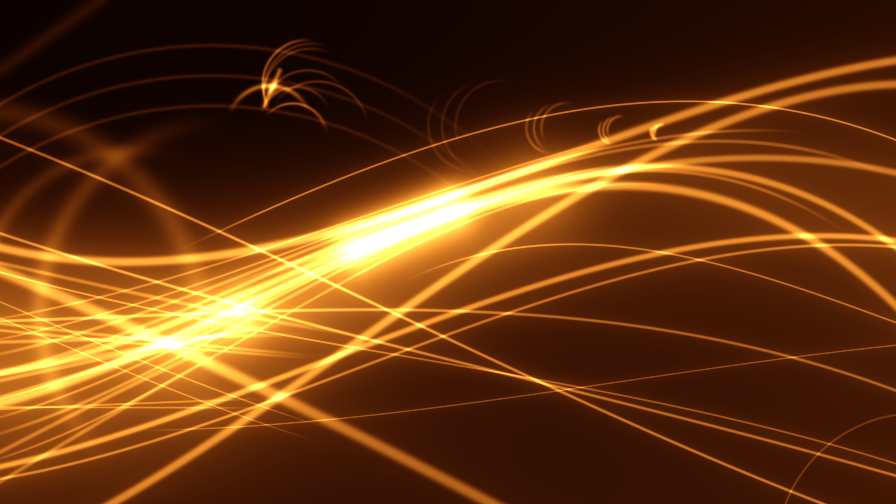
Write a Shadertoy shader that draws this background.

```glsl
// Glowing golden light strands sweeping in a wave across a dark amber haze.

float hash(float n) { return fract(sin(n * 127.1) * 43758.5453); }

// Cubic through four heights spaced evenly across the canvas.
float wave(float u, vec4 h) {
    float t = 3.0 * u, a = t - 1.0, b = t - 2.0, c = t - 3.0;
    return dot(h, vec4(-a * b * c / 6.0, t * b * c / 2.0, -t * a * c / 2.0, t * a * b / 6.0));
}

float gauss(float d, float w) { return exp(-d * d / (w * w)); }

float segment(vec2 p, vec2 a, vec2 b) {
    vec2 d = b - a;
    return length(p - a - d * clamp(dot(p - a, d) / dot(d, d), 0.0, 1.0));
}

// Light of one strand: bright core with a soft halo, visible inside the span.
float strand(vec2 p, vec4 h, float width, float light, vec2 span) {
    float aspect = iResolution.x / iResolution.y, u = p.x / aspect;
    float y = wave(u, h);
    float slope = (wave(u + 0.005, h) - y) / (0.005 * aspect);
    float d = abs(p.y - y) / sqrt(1.0 + slope * slope);
    float w = max(width, 0.8 / iResolution.y);
    float core = exp(-pow(d / w, 3.0));
    float halo = 0.16 * exp(-d / (0.008 + 2.5 * width));
    float fade = smoothstep(span.x - 0.06, span.x + 0.06, u)
               * (1.0 - smoothstep(span.y - 0.06, span.y + 0.06, u));
    return light * fade * (core + halo);
}

// Part of a ring, brightest toward the given angle.
float arc(vec2 p, vec2 center, float radius, float angle, float width) {
    vec2 q = p - center;
    float facing = dot(q, vec2(cos(angle), sin(angle))) / max(length(q), 1e-4);
    return gauss(length(q) - radius, max(width, 0.7 / iResolution.y)) * smoothstep(0.3, 0.95, facing);
}

void mainImage(out vec4 fragColor, in vec2 fragCoord) {
    vec2 p = fragCoord / iResolution.y;
    float u = fragCoord.x / iResolution.x;
    vec2 all = vec2(-1.0, 2.0);

    // Haze: dark base, warm lower half, wave-shaped glow and bright left side
    float ridge = p.y - wave(u, vec4(0.36, 0.46, 0.6, 0.59));
    float heat = 0.05 + 0.1 * smoothstep(0.85, 0.3, p.y) + 0.1 * u * u;
    heat += 0.19 * gauss(ridge, 0.2);
    heat += 0.34 * gauss(p.x, 0.6) * gauss(p.y - 0.25, 0.27);

    // Hot trunk
    heat += 0.38 * gauss(segment(p, vec2(0.38, 0.32), vec2(1.05, 0.61)), 0.11);
    heat += 0.9 * gauss(segment(p, vec2(0.71, 0.51), vec2(0.89, 0.585)), 0.05);
    heat += 0.5 * gauss(length(p - vec2(0.475, 0.38)), 0.05);

    // Broad strands of the wave
    heat += strand(p, vec4(0.509, 0.523, 0.713, 0.88), 0.009, 0.55, all);
    heat += strand(p, vec4(0.20, 0.444, 0.63, 0.394), 0.009, 0.5, all);
    heat += strand(p, vec4(0.26, 0.463, 0.66, 0.51), 0.007, 0.45, all);
    heat += strand(p, vec4(0.305, 0.48, 0.653, 0.657), 0.007, 0.4, vec2(0.3, 2.0));
    heat += strand(p, vec4(-0.11, 0.24, 0.634, 0.833), 0.009, 0.5, all);
    heat += strand(p, vec4(0.074, 0.264, 0.468, 0.523), 0.006, 0.5, all);
    heat += strand(p, vec4(0.463, 0.194, -0.11, -0.435), 0.012, 0.45, all);

    // Fine strands
    heat += strand(p, vec4(0.33, 0.611, 0.787, 0.722), 0.002, 0.5, vec2(0.25, 2.0));
    heat += strand(p, vec4(0.05, 0.225, 0.435, 0.51), 0.003, 0.4, all);
    heat += strand(p, vec4(-0.62, 0.305, 0.514, 0.36), 0.002, 0.4, vec2(0.5, 2.0));
    heat += strand(p, vec4(0.363, 0.384, 0.363, 0.225), 0.003, 0.4, all);
    heat += strand(p, vec4(0.727, 0.468, 0.19, -0.053), 0.003, 0.5, all);
    heat += strand(p, vec4(0.537, 0.363, 0.213, 0.056), 0.003, 0.45, all);
    heat += strand(p, vec4(0.46, 0.33, 0.225, 0.08), 0.002, 0.35, all);
    heat += strand(p, vec4(0.155, 0.162, 0.236, 0.315), 0.0015, 0.3, vec2(0.2, 2.0));

    // Bundle following the trunk, opening out to the right
    for (float i = 0.0; i < 8.0; i++) {
        float k = i / 7.0, r = hash(i + 3.0);
        vec4 h = mix(vec4(0.1, 0.4, 0.64, 0.4), vec4(0.38, 0.54, 0.73, 0.83), k);
        heat += strand(p, h + 0.03 * (r - 0.5), 0.002 + 0.003 * r, 0.27, vec2(0.0, 0.6 + 0.6 * r));
    }

    // Crossing web at the left
    for (float i = 0.0; i < 13.0; i++) {
        float a = hash(i + 11.0), b = hash(i + 37.0);
        float start = 0.04 + 0.46 * a, end = mix(0.08, 0.48, b);
        vec4 h = vec4(start, end, end + 0.5 * (end - start), end);
        heat += strand(p, h, 0.0015 + 0.005 * b * b, 0.28, vec2(-1.0, 0.2 + 0.16 * a));
    }

    // Wide faint arcs and streak at the left
    heat += 0.2 * arc(p, vec2(-0.046, 0.33), 0.45, 1.0, 0.025);
    heat += 0.16 * arc(p, vec2(0.26, 0.4), 0.3, 2.4, 0.015);
    heat += 0.2 * arc(p, vec2(0.46, 0.38), 0.38, 2.8, 0.02);
    heat += 0.13 * gauss(segment(p, vec2(0.0, 0.86), vec2(0.2, 1.0)), 0.014);
    for (float i = 0.0; i < 3.0; i++)
        heat += 0.17 * arc(p, vec2(0.42, 0.1 - 0.05 * i), 0.81 - 0.01 * i, 1.95, 0.004);
    heat += 0.25 * arc(p, vec2(1.82, -0.1), 0.28, 2.3, 0.002);

    // Flare of small arcs at the upper left
    for (float i = 0.0; i < 9.0; i++) {
        float a = hash(i + 51.0), b = hash(i + 73.0);
        vec2 center = vec2(0.57 + 0.07 * a, 0.72 + 0.13 * b);
        heat += 0.27 * arc(p, center, 0.06 + 0.05 * a, 1.2 + 1.6 * b, 0.003);
    }
    heat += 0.6 * arc(p, vec2(0.535, 0.745), 0.085, 1.6, 0.005);
    heat += 0.6 * gauss(segment(p, vec2(0.525, 0.79), vec2(0.555, 0.86)), 0.005);
    heat += 0.6 * gauss(length(p - vec2(0.54, 0.825)), 0.013);

    // Row of shrinking lens rings
    for (float i = 0.0; i < 4.0; i++) {
        vec2 center = vec2(0.94 + 0.17 * i - 0.016 * i * i, 0.75 - 0.004 * i);
        float radius = 0.09 * pow(0.55, i);
        for (float j = 0.0; j < 3.0; j++)
            heat += (0.12 + 0.13 * i) * arc(p, center + vec2(0.3 * j * radius, 0.0), radius, 3.5 - 0.5 * j, 0.003);
    }

    // Heat to amber light
    vec3 amber = vec3(heat, 0.62 * pow(heat, 1.4), 0.2 * heat * heat);
    fragColor = vec4(min(amber, 1.0), 1.0);
}
```
